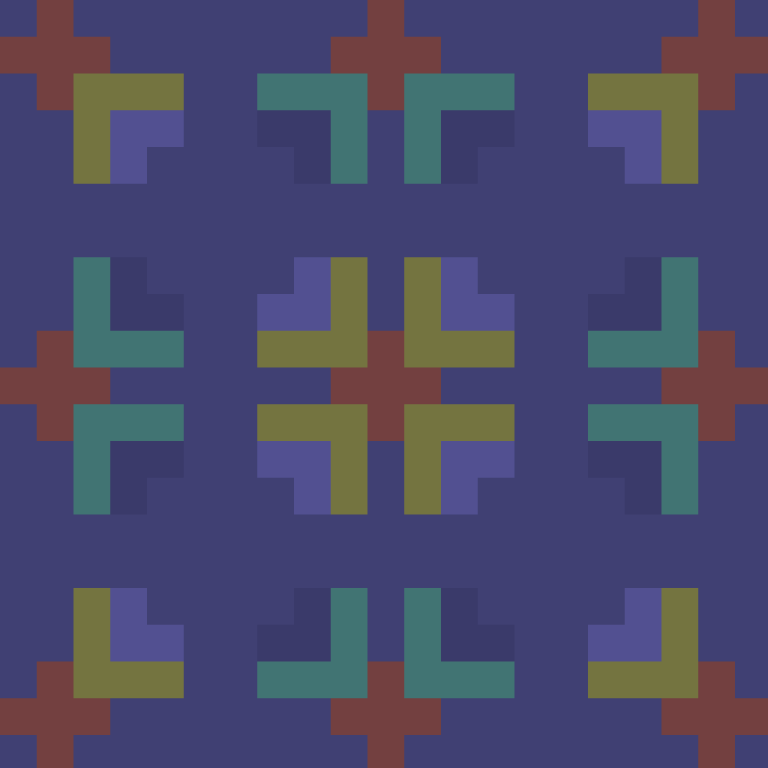
Reproduce this pattern procedurally as a WebGL 2 fragment shader.

```glsl
#version 300 es
precision highp float;
// Grid of plus signs on indigo, each framed by four stepped corner brackets.
// Every square cell is classified by its folded distance from the nearest
// plus; bracket colours alternate from one plus to the next.

uniform vec2 u_resolution;
out vec4 fragColor;

const float CELL_SIZE = 0.04785;  // side of one cell, in canvas units
const float PERIOD = 9.0;         // cells from plus to plus
const float FIRST_CENTRE = 1.0;   // cell index of the first plus
const float LAST_CENTRE = 19.0;   // cell index of the last plus

const vec3 INDIGO = vec3(0.250, 0.250, 0.450);
const vec3 BRICK  = vec3(0.450, 0.250, 0.250);
const vec3 OLIVE  = vec3(0.455, 0.455, 0.250);
const vec3 TEAL   = vec3(0.255, 0.455, 0.450);
const vec3 LILAC  = vec3(0.320, 0.315, 0.570);
const vec3 DUSK   = vec3(0.227, 0.227, 0.415);

// Brackets appear only strictly between the outermost plus centres.
bool insideFrame(vec2 cell) {
  return all(greaterThan(cell, vec2(FIRST_CENTRE)))
      && all(lessThan(cell, vec2(LAST_CENTRE)));
}

// Flat colour of one integer cell, counted from the top left.
vec3 cellColour(vec2 cell) {
  float halfSpan = floor(PERIOD * 0.5);
  vec2 shifted = cell - FIRST_CENTRE + halfSpan + 0.5;
  vec2 repeatId = floor(shifted / PERIOD);
  vec2 fold = abs(floor(mod(shifted, PERIOD)) - halfSpan);
  float nearAxis = min(fold.x, fold.y);
  float farAxis = max(fold.x, fold.y);

  if (fold.x + fold.y < 1.5) return BRICK;
  if (farAxis > 3.5 || !insideFrame(cell)) return INDIGO;

  bool isOdd = mod(repeatId.x + repeatId.y, 2.0) > 0.5;
  if (nearAxis == 1.0) return isOdd ? TEAL : OLIVE;
  if (nearAxis == 2.0) return isOdd ? DUSK : LILAC;
  return INDIGO;
}

// Blend the four cells around the nearest grid corner over one pixel.
vec3 smoothCells(vec2 position, float pixelWidth) {
  vec2 corner = floor(position + 0.5);
  vec2 cover = clamp((position - corner) / pixelWidth + 0.5, 0.0, 1.0);
  vec3 upper = mix(cellColour(corner + vec2(-1.0, -1.0)),
                   cellColour(corner + vec2(0.0, -1.0)), cover.x);
  vec3 lower = mix(cellColour(corner + vec2(-1.0, 0.0)),
                   cellColour(corner), cover.x);
  return mix(upper, lower, cover.y);
}

void main() {
  // Cell units, measured rightward and downward from the top left
  float cellPixels = CELL_SIZE * min(u_resolution.x, u_resolution.y);
  vec2 fromTop = vec2(gl_FragCoord.x, u_resolution.y - gl_FragCoord.y);
  fragColor = vec4(smoothCells(fromTop / cellPixels, 1.0 / cellPixels), 1.0);
}
```
